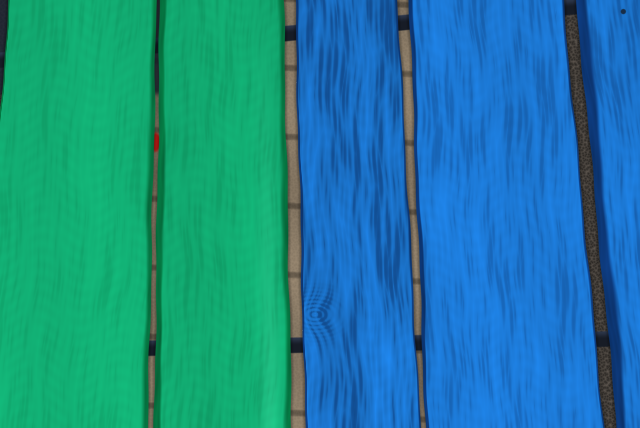
This texture is drawn by a WebGL 2 fragment shader. Its source:

```glsl
#version 300 es
precision highp float;
uniform vec2 u_resolution;
out vec4 fragColor;

#define GREEN vec3(0.07, 0.68, 0.45)
#define GREEN_SHADE vec3(0.02, 0.45, 0.25)
#define BLUE vec3(0.11, 0.47, 0.83)
#define BLUE_SHADE vec3(0.05, 0.22, 0.47)
#define CARDBOARD vec3(0.54, 0.48, 0.40)
#define DIRT vec3(0.26, 0.24, 0.22)
#define STEEL vec3(0.09, 0.11, 0.15)
#define BAR_HALF 0.018
#define WOBBLE 0.0011
#define PLANKS 5

// Left and right edge at the bottom, then at the top
const vec4 edges[PLANKS] = vec4[](
  vec4(-0.040, 0.231, 0.014, 0.245), vec4(0.241, 0.456, 0.250, 0.443),
  vec4(0.477, 0.657, 0.461, 0.621), vec4(0.665, 0.944, 0.639, 0.880),
  vec4(0.964, 1.200, 0.900, 1.150));
// Left bevel, right bevel, grain contrast, brightness
const vec4 finish[PLANKS] = vec4[](
  vec4(0.003, 0.011, 0.10, 1.01), vec4(0.012, 0.012, 0.12, 0.99),
  vec4(0.004, 0.004, 0.42, 0.94), vec4(0.007, 0.004, 0.22, 1.02),
  vec4(0.020, 0.004, 0.26, 1.00));

vec2 hash2(vec2 p) {
  vec3 q = fract(p.xyx * vec3(0.1031, 0.1030, 0.0973));
  q += dot(q, q.yzx + 33.33);
  return fract((q.xx + q.yz) * q.zy);
}

// Cellular noise: distance to the nearest scattered point
float cells(vec2 p) {
  vec2 cell = floor(p), f = fract(p);
  float nearest = 1.0;
  for (int j = -1; j <= 1; j++)
    for (int i = -1; i <= 1; i++) {
      vec2 o = vec2(i, j);
      nearest = min(nearest, length(o + hash2(cell + o) - f));
    }
  return nearest;
}

// Wood fibres: stretched cells in layers, bent by slow sines
float grain(vec2 p, float seed) {
  p.x += 0.003 * sin(p.y * 9.0 + seed) + 0.0015 * sin(p.y * 23.0 + p.x * 40.0);
  p += vec2(seed * 3.7, seed * 1.9);
  float fine = cells(p * vec2(135.0, 8.0)) - 0.48;
  float broad = cells(p * vec2(58.0, 2.6)) - 0.48;
  float patches = cells(p * vec2(13.0, 3.0)) - 0.48;
  return 0.5 * fine + 0.35 * broad + 0.3 * patches;
}

// Ground seen through the gaps, with crossbars and cardboard
vec3 ground(vec2 uv) {
  float speckle = cells(uv * vec2(240.0, 160.0)) - 0.48;
  vec3 dirt = DIRT * (1.0 + 0.7 * speckle);
  float crease = smoothstep(0.93, 1.0, sin(uv.y * 39.0 + 5.1 + 3.0 * uv.x));
  vec3 card = CARDBOARD * (1.0 + 0.06 * sin(uv.y * 17.0 + uv.x * 31.0) + 0.1 * speckle);
  card *= 1.0 - 0.3 * crease;
  vec3 col = mix(dirt, card, step(0.1, uv.x) * step(uv.x, 0.78));
  float slot = step(uv.x, 0.3) * smoothstep(0.77, 0.79, uv.y);
  col = mix(col, STEEL * 1.3, 0.85 * slot);
  float fleck = length((uv - vec2(0.243, 0.668)) * vec2(1.5, 0.5));
  col = mix(col, vec3(0.75, 0.10, 0.08), smoothstep(0.014, 0.008, fleck));
  float aa = 1.0 / u_resolution.y;
  for (int i = 0; i < 2; i++) {
    float k = float(i);
    float center = mix(0.193, 0.922, k) + (uv.x - 0.45) * mix(0.03, 0.139, k);
    float d = uv.y - center;
    float bar = smoothstep(aa, -aa, abs(d) - BAR_HALF);
    col = mix(col, STEEL * (1.0 + 0.9 * smoothstep(0.0, BAR_HALF, d)), bar);
  }
  return col;
}

void main() {
  vec2 uv = gl_FragCoord.xy / u_resolution;
  float aa = 0.75 / u_resolution.x;
  vec3 col = ground(uv);

  for (int i = 0; i < PLANKS; i++) {
    float seed = float(i) + 1.0;
    vec2 side = mix(edges[i].xy, edges[i].zw, uv.y);
    side += WOBBLE * (sin(uv.y * vec2(14.0, 17.0) + seed * 2.3)
          + 0.5 * sin(uv.y * vec2(43.0, 37.0) + seed * 5.1));
    float dl = uv.x - side.x, dr = side.y - uv.x;
    float inside = min(dl, dr);
    // Soft contact shadow on the ground
    col *= mix(0.72, 1.0, smoothstep(-0.007, 0.0, -abs(inside) + 0.001 * seed * 0.0) < 1.0
         ? smoothstep(0.0, 0.006, -inside) : 1.0);
    if (inside < -aa) continue;

    // Painted face with fibres and a knot in the middle plank
    bool green = i < 2;
    vec2 p = vec2(dl, uv.y);
    vec2 k = (p - vec2(0.02, 0.265)) * vec2(1.5, 1.0);
    float knot = i == 2 ? exp(-dot(k, k) * 500.0) : 0.0;
    p.x += 0.02 * knot;
    float g = grain(p, seed) + 0.14 * knot * sin(length(k * vec2(1.0, 1.6)) * 420.0);
    float ripple = sin(uv.y * 190.0 + 5.0 * sin(dl * 45.0 + seed)) * sin(dl * 60.0 + uv.y * 7.0);
    float tone = finish[i].w + finish[i].z * g + 0.012 * ripple;
    tone += 0.04 * (0.5 - uv.y) + 0.02 * sin(dl * 30.0 + uv.y * 3.0 + seed);
    vec3 shade = green ? GREEN_SHADE : BLUE_SHADE;
    vec3 paint = (green ? GREEN : BLUE) * tone;
    float wear = smoothstep(0.08, 0.3, -g) * finish[i].z;
    paint = mix(paint, shade, wear);
    float sheen = i == 1 ? exp(-pow((dr - 0.032) * 70.0, 2.0)) * (1.0 - uv.y) : 0.0;
    paint += 0.06 * sheen;

    // Darker bevels along both sides
    vec2 bevel = finish[i].xy * (1.0 + 0.15 * sin(uv.y * 11.0 + seed));
    float turned = max(smoothstep(bevel.x, bevel.x * 0.6, dl), smoothstep(bevel.y, bevel.y * 0.3, dr));
    paint = mix(paint, shade * (1.0 + 0.4 * g), turned);
    // Nail head
    float nail = length((uv - vec2(0.974, 0.973)) * vec2(1.5, 1.0));
    paint = mix(paint, STEEL, 0.8 * smoothstep(0.008, 0.004, nail));
    col = mix(col, paint, smoothstep(-aa, aa, inside));
  }
  fragColor = vec4(clamp(col, 0.0, 1.0), 1.0);
}
```
